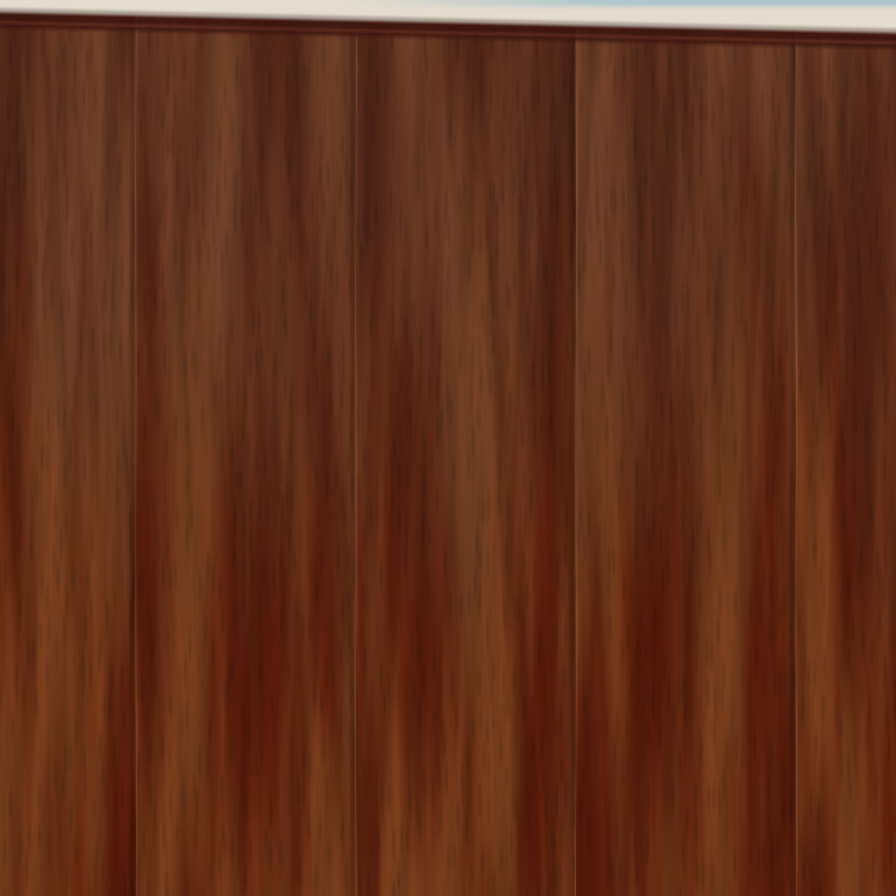
Reproduce this texture procedurally as a WebGL 1 fragment shader.

```glsl
precision highp float;
// Dark reddish-brown wooden planks with flamed vertical grain under a pale slanted top trim.

#define PLANK_WIDTH 0.2455
#define FIRST_SEAM 0.152
#define FLAME_SCALE vec2(31.0, 3.6)
#define GRAIN_SCALE vec2(115.0, 9.0)
#define GRAIN_CONTRAST 0.09
#define PORE_CELLS vec2(120.0, 22.0)
#define PORE_DARKNESS 0.10
#define SEAM_HALF_WIDTH 0.0014
#define TRIM_LEFT 0.986
#define TRIM_SLOPE 0.023
#define RAIL_HEIGHT 0.018

uniform vec2 u_resolution;

float hash(vec2 p) {
  p = fract(p * vec2(0.1031, 0.1137));
  p += dot(p, p.yx + 33.33);
  return fract((p.x + p.y) * p.x * 17.0);
}

// Upright streaks: sines across the board, each bent slowly along its length.
float layeredSines(vec2 p, float seed) {
  float sum = 0.0;
  float amp = 0.5;
  for (int i = 0; i < 5; i++) {
    float k = float(i);
    float sway = sin(p.y * (1.0 + 0.3 * k) + seed * 3.1 + k * 2.3
                     + 0.8 * sin(p.x * 0.7 + seed));
    sum += amp * sin(p.x + 1.5 * sway + seed * (k + 1.7));
    p *= vec2(1.83, 1.2);
    amp *= 0.65;
  }
  return sum;
}

// Cellular noise: one short soft dash in some of the tall cells.
float pores(vec2 p) {
  vec2 cell = floor(p);
  float nearest = 1.0;
  for (int j = -1; j <= 1; j++) {
    for (int i = -1; i <= 1; i++) {
      vec2 id = cell + vec2(float(i), float(j));
      vec2 center = id + vec2(hash(id), hash(id + 41.7));
      float skipped = step(0.45, hash(id + 87.3));
      nearest = min(nearest, length((p - center) * vec2(1.6, 1.1)) + skipped);
    }
  }
  return 1.0 - smoothstep(0.1, 0.65, nearest);
}

vec3 wood(vec2 uv, float plank) {
  vec3 umberShade = vec3(0.300, 0.145, 0.087);
  vec3 umberLight = vec3(0.420, 0.238, 0.150);
  vec3 redShade   = vec3(0.325, 0.095, 0.038);
  vec3 amberLight = vec3(0.455, 0.235, 0.105);

  float seed = 2.0 + 9.0 * hash(vec2(plank + 11.0, 5.0));
  float flame = layeredSines(uv * FLAME_SCALE, seed);
  float drift = layeredSines(uv * FLAME_SCALE * vec2(0.6, 0.8), seed + 4.3);
  float grain = layeredSines(uv * GRAIN_SCALE, seed + 1.9);

  // The wood turns from dull umber at the top to saturated red and amber below.
  float warmth = 1.0 - smoothstep(0.2, 0.85, uv.y + 0.14 * drift);
  float tone = smoothstep(-0.95, 0.95, flame + 0.25 * drift + 0.25 * (hash(vec2(plank, 23.0)) - 0.5));
  vec3 color = mix(mix(umberShade, umberLight, tone),
                   mix(redShade, amberLight, tone), warmth);
  color *= 1.0 + GRAIN_CONTRAST * grain;
  return color * (1.0 - PORE_DARKNESS * pores(uv * PORE_CELLS));
}

void main() {
  vec2 uv = gl_FragCoord.xy / u_resolution;
  float pixel = 1.0 / min(u_resolution.x, u_resolution.y);
  float soft = max(0.0016, pixel);

  // Planks and the thin glinting seams between them.
  float across = (uv.x - FIRST_SEAM) / PLANK_WIDTH;
  float plank = floor(across);
  float offset = (across - floor(across + 0.5)) * PLANK_WIDTH;
  vec3 color = wood(uv, plank);
  float gap = 1.0 - smoothstep(0.0, 0.004 + soft, abs(offset + 0.004));
  float glint = 1.0 - smoothstep(SEAM_HALF_WIDTH - soft, SEAM_HALF_WIDTH + soft, abs(offset));
  float wear = 0.6 + 0.4 * sin(uv.y * 13.0 + plank * 2.1);
  color *= 1.0 - 0.2 * gap;
  color += vec3(0.10, 0.085, 0.06) * glint * wear;

  // Dark rail with a faint red highlight, slanting down to the right.
  float depth = TRIM_LEFT - TRIM_SLOPE * uv.x - uv.y;
  float rail = 1.0 - smoothstep(RAIL_HEIGHT - 0.005, RAIL_HEIGHT + 0.003, depth);
  float highlight = 1.0 - smoothstep(0.0, 0.004, abs(depth - 0.011));
  vec3 railColor = mix(vec3(0.23, 0.075, 0.05), vec3(0.38, 0.17, 0.13), highlight * 0.75);
  color = mix(color, railColor, rail * 0.85);

  // Pale trim, grey along its lower lip and bluish in the upper right.
  vec3 trim = mix(vec3(0.67, 0.62, 0.58), vec3(0.89, 0.86, 0.81), smoothstep(0.002, 0.008, -depth));
  float sky = smoothstep(0.988, 0.998, uv.y) * smoothstep(0.35, 0.75, uv.x);
  trim = mix(trim, vec3(0.62, 0.75, 0.79), sky * 0.8);
  color = mix(color, trim, 1.0 - smoothstep(-0.003, 0.003, depth));

  gl_FragColor = vec4(color, 1.0);
}
```
